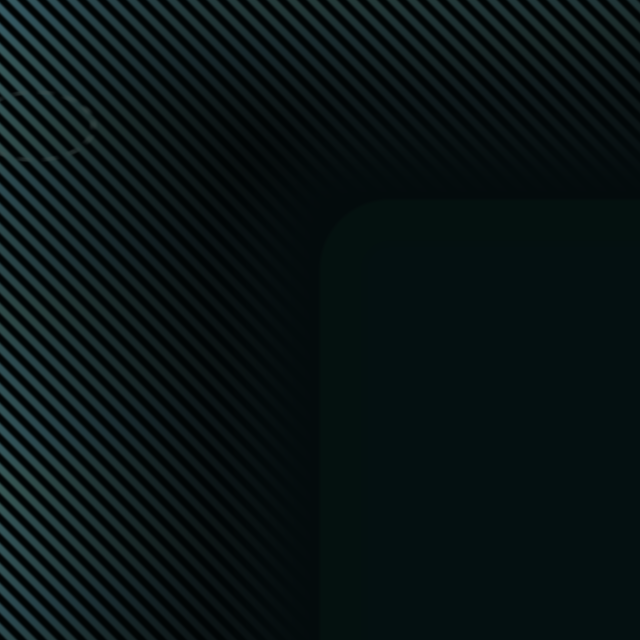
Reproduce this background procedurally as a WebGL 2 fragment shader.

```glsl
#version 300 es
precision highp float;
// Dark teal backdrop: fine diagonal stripes glow along the left and top edges
// and fade into a flat, round-cornered panel at the lower right.
// Built from a corner distance field, a cosine stripe wave and layered sines.

uniform vec2 u_resolution;
out vec4 outColor;

const float STRIPE_COUNT = 32.0;
const float STRIPE_PHASE = 0.40;
const vec2 PANEL_CORNER = vec2(0.50, 0.688);
const float CORNER_RADIUS = 0.11;
const float LEFT_GLOW = 1.0;
const float TOP_GLOW = 0.68;
const float FADE_POWER = 1.6;

const vec3 PANEL_COLOR = vec3(0.017, 0.061, 0.068);
const vec3 RIM_COLOR = vec3(0.016, 0.066, 0.058);
const vec3 SHADE_COLOR = vec3(0.013, 0.043, 0.048);
const vec3 GROOVE_COLOR = vec3(0.003, 0.018, 0.021);
const vec3 STRIPE_COLOR = vec3(0.205, 0.315, 0.300);
const vec3 BLUE_TINT = vec3(-0.015, -0.005, 0.040);

const vec2 RING_CENTER = vec2(0.055, 0.803);
const vec2 RING_RADII = vec2(0.091, 0.053);
const vec3 RING_COLOR = vec3(0.26, 0.32, 0.31);

// Signed distance to the lower-right quadrant with one rounded corner.
float panelDistance(vec2 p) {
    vec2 q = vec2(PANEL_CORNER.x - p.x, p.y - PANEL_CORNER.y) + CORNER_RADIUS;
    return length(max(q, 0.0)) + min(max(q.x, q.y), 0.0) - CORNER_RADIUS;
}

// Brightness rising toward the left and top edges.
float edgeGlow(vec2 p) {
    float left = max((PANEL_CORNER.x - p.x) / PANEL_CORNER.x, 0.0);
    float top = max((p.y - PANEL_CORNER.y) / (1.0 - PANEL_CORNER.y), 0.0);
    float a = LEFT_GLOW * pow(left, FADE_POWER);
    a *= 0.90 + 0.10 * cos(9.0 * (p.y - 0.25));
    float b = TOP_GLOW * pow(top, FADE_POWER) * (1.0 - 0.15 * p.x);
    return pow(pow(a, 3.0) + pow(b, 3.0), 1.0 / 3.0);
}

// Slow uneven colour drift.
float drift(vec2 p) {
    return 0.5 + 0.3 * sin(21.0 * p.y + 4.0 * p.x) + 0.2 * sin(47.0 * p.y - 9.0 * p.x);
}

// Thin broken ellipse, strongest on its right side.
float brokenRing(vec2 p) {
    vec2 q = (p - RING_CENTER) / RING_RADII;
    float d = abs(length(q) - 1.0) * RING_RADII.y;
    float dashes = 0.45 + 0.55 * sin(14.0 * atan(q.y, q.x) + 1.0);
    return (1.0 - smoothstep(0.001, 0.005, d)) * max(dashes, 0.0);
}

void main() {
    vec2 p = gl_FragCoord.xy / u_resolution;
    float d = panelDistance(p);
    float glow = edgeGlow(p);

    // Flat panel with a faint green rim and a darker surround
    vec3 panel = mix(RIM_COLOR, PANEL_COLOR, smoothstep(0.05, 0.09, -d));
    vec3 ground = mix(panel, SHADE_COLOR, smoothstep(-0.003, 0.004, d));
    ground = mix(ground, GROOVE_COLOR, smoothstep(0.02, 0.20, d));

    // Diagonal stripes, softened by a cosine profile
    float wave = 0.5 + 0.5 * cos(6.28319 * ((p.x + p.y) * STRIPE_COUNT + STRIPE_PHASE));
    float stripe = smoothstep(0.08, 0.92, wave);
    vec3 light = STRIPE_COLOR + BLUE_TINT * drift(p);
    vec3 color = ground + light * glow * stripe;
    color += 0.012 * stripe * smoothstep(0.02, 0.12, d);

    // Faint broken ring over the stripes
    color = mix(color, RING_COLOR, 0.45 * brokenRing(p));

    outColor = vec4(color, 1.0);
}
```
